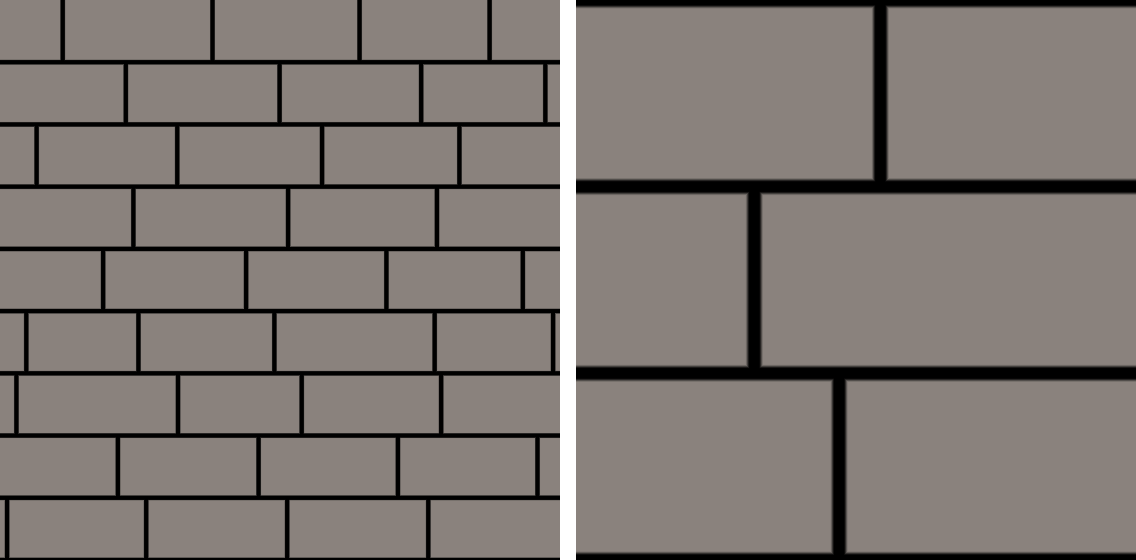
Left, the full canvas; right, a detail of the centre.
Write a WebGL 2 fragment shader that draws this texture.

```glsl
#version 300 es
precision highp float;

#define COURSES 9.0
#define BRICKS 4.0
#define LONG_COURSE 3.0
#define LONG_BRICKS 3.75
#define HALF_JOINT 0.0041
#define SOFTNESS 0.0014
#define LOOSE_JITTER 0.28
#define TIGHT_JITTER 0.05
#define BRICK_COLOR vec3(0.54, 0.51, 0.49)
#define JOINT_COLOR vec3(0.0)

uniform vec2 u_resolution;
out vec4 outColor;

float hash(vec2 p) {
    return fract(sin(dot(p, vec2(127.1, 311.7))) * 43758.5453);
}

// Phase of a course in brick lengths: a steady drift with a slow sway,
// and every fourth course slips back a little.
float courseShift(float course) {
    float sway = 0.62 * sin(0.8 * (course - 4.6));
    float slip = 0.17 * step(mod(course, 4.0), 0.5);
    return fract(0.44 + 0.69 * course + sway - slip);
}

// Distance to the nearest horizontal joint; the top edge has none.
float bedDistance(float y) {
    float line = min(round(y * COURSES), COURSES - 1.0);
    return abs(y - line / COURSES);
}

// Distance to the nearest upright joint within a course.
float uprightDistance(float x, float course) {
    float bricks = course == LONG_COURSE ? LONG_BRICKS : BRICKS;
    float jitter = mod(course, 5.0) < 1.5 ? LOOSE_JITTER : TIGHT_JITTER;
    float shift = courseShift(course);
    float nearest = round(x * bricks - shift);
    float d = 1.0;
    for (float k = -1.0; k <= 1.0; k++) {
        float i = nearest + k;
        float wobble = jitter * (hash(vec2(i, course)) - 0.5);
        d = min(d, abs(x - (i + shift + wobble) / bricks));
    }
    return d;
}

void main() {
    vec2 uv = gl_FragCoord.xy / u_resolution;

    // Courses are numbered from the top down.
    float course = COURSES - 1.0 - floor(uv.y * COURSES);
    float d = min(bedDistance(uv.y), uprightDistance(uv.x, course));

    // Smooth joint edges, never sharper than a pixel.
    float soft = max(SOFTNESS, 0.6 / min(u_resolution.x, u_resolution.y));
    float face = smoothstep(HALF_JOINT - soft, HALF_JOINT + soft, d);
    outColor = vec4(mix(JOINT_COLOR, BRICK_COLOR, face), 1.0);
}
```
